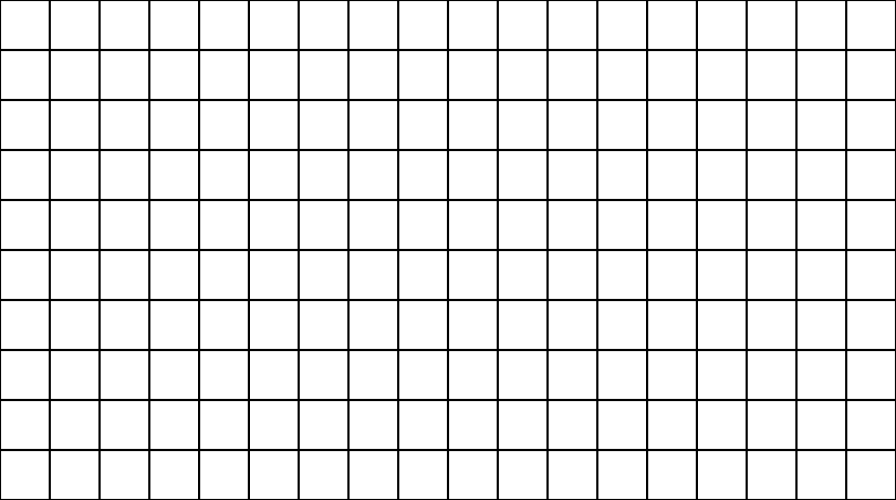
Reproduce this pattern procedurally as a WebGL 2 fragment shader.

```glsl
#version 300 es
precision highp float;
// Plain square grid: thin black rules on white, 18 cells across and 10 down.
// Each rule is centred on a cell border, so the canvas edges carry half a rule
// and tile cleanly; edges are smoothed by the exact overlap of rule and pixel.

uniform vec2 u_resolution;
out vec4 outColor;

const vec2 REPEATS = vec2(18.0, 10.0);
const float LINE_WIDTH = 0.044; // share of one cell
const vec3 PAPER = vec3(1.0);
const vec3 INK = vec3(0.0);

// Signed distance to the nearest cell border on each axis, in cells
vec2 borderOffset(vec2 cell) {
  return fract(cell + 0.5) - 0.5;
}

// Share of a pixel-wide box at the given offset that lies inside the rule
vec2 ruleCoverage(vec2 offset, float width, vec2 pixel) {
  vec2 halfRule = vec2(0.5 * width);
  vec2 high = min(offset + 0.5 * pixel, halfRule);
  vec2 low = max(offset - 0.5 * pixel, -halfRule);
  return clamp((high - low) / pixel, 0.0, 1.0);
}

// Union of the vertical and horizontal rules
float gridMask(vec2 cell, float width, vec2 pixel) {
  vec2 rule = ruleCoverage(borderOffset(cell), width, pixel);
  return 1.0 - (1.0 - rule.x) * (1.0 - rule.y);
}

void main() {
  vec2 pixel = REPEATS / u_resolution;
  vec2 cell = gl_FragCoord.xy * pixel;
  float ink = gridMask(cell, LINE_WIDTH, pixel);
  outColor = vec4(mix(PAPER, INK, ink), 1.0);
}
```
